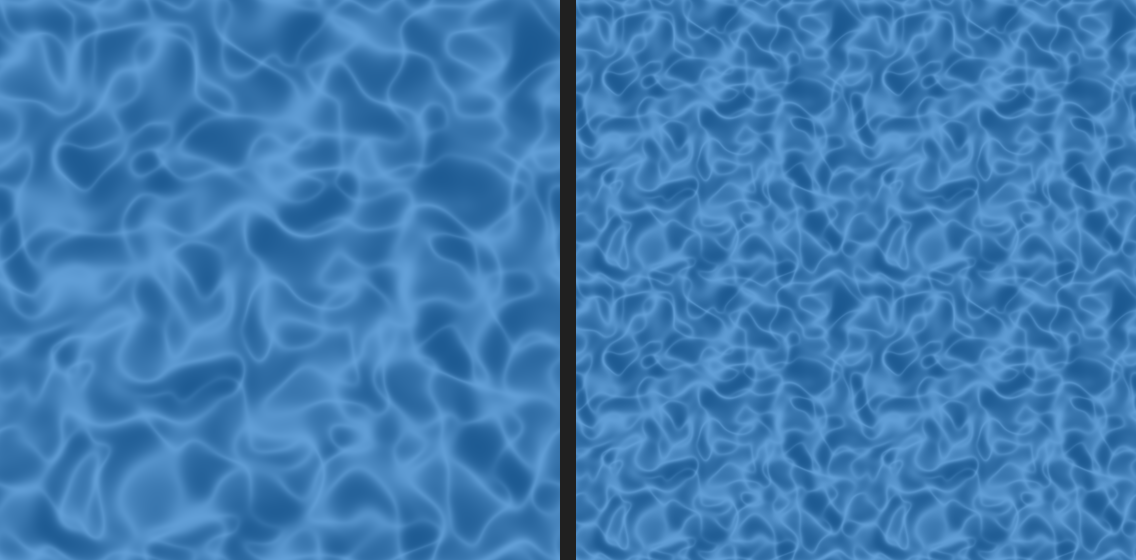
Left: one tile. Right: repeated 2 by 2.
Reproduce this texture procedurally as a Shadertoy shader.

```glsl
const vec3 MID_BLUE = vec3(0.24, 0.48, 0.70);
const float TONE_RANGE = 0.155;

// Random unit gradient for a lattice cell that wraps after period cells
vec2 cellGradient(vec2 cell, float period, float seed) {
    uvec2 c = uvec2(mod(cell, period));
    uint h = c.x * 1597u + c.y * 51749u + uint(seed) * 7919u + 101u;
    h = (h ^ (h >> 16)) * 73244475u;
    h = (h ^ (h >> 15)) * 73244475u;
    h ^= h >> 16;
    float angle = float(h & 65535u) / 65536.0 * 6.28319;
    return vec2(cos(angle), sin(angle));
}

// Tiling gradient noise with quintic blending
float gradientNoise(vec2 uv, float period, float seed) {
    vec2 p = uv * period;
    vec2 i = floor(p);
    vec2 f = p - i;
    vec2 w = f * f * f * (f * (f * 6.0 - 15.0) + 10.0);
    vec2 e = vec2(1.0, 0.0);
    float a = dot(cellGradient(i, period, seed), f);
    float b = dot(cellGradient(i + e.xy, period, seed), f - e.xy);
    float c = dot(cellGradient(i + e.yx, period, seed), f - e.yx);
    float d = dot(cellGradient(i + e.xx, period, seed), f - e.xx);
    return mix(mix(a, b, w.x), mix(c, d, w.x), w.y);
}

vec2 warp(vec2 uv, float period, float amount, float seed) {
    return uv + amount * vec2(gradientNoise(uv, period, seed),
                              gradientNoise(uv, period, seed + 1.0));
}

// Bright filament with a soft halo along the zero contours of the noise
float filament(vec2 uv, float period, float falloff, float seed) {
    float n = gradientNoise(uv, period, seed);
    float softness = 0.025;
    return exp(-falloff * sqrt(n * n + softness * softness));
}

void mainImage(out vec4 fragColor, in vec2 fragCoord) {
    vec2 uv = fragCoord / iResolution.xy;

    // Bent coordinates give curling, pinched light lines
    vec2 bentA = warp(uv, 7.0, 0.085, 3.0);
    vec2 bentB = warp(uv, 8.0, 0.075, 11.0);

    // Two nets of filaments over broad light and dark patches
    float light = 0.42 * filament(bentA, 8.0, 8.0, 21.0)
                + 0.33 * filament(bentB, 10.0, 8.5, 34.0)
                + 0.40 * gradientNoise(bentA, 9.0, 47.0);

    // Compress the extremes around the middle tone
    float tone = TONE_RANGE * tanh((light - 0.225) * 3.3);
    fragColor = vec4(MID_BLUE + tone, 1.0);
}
```
